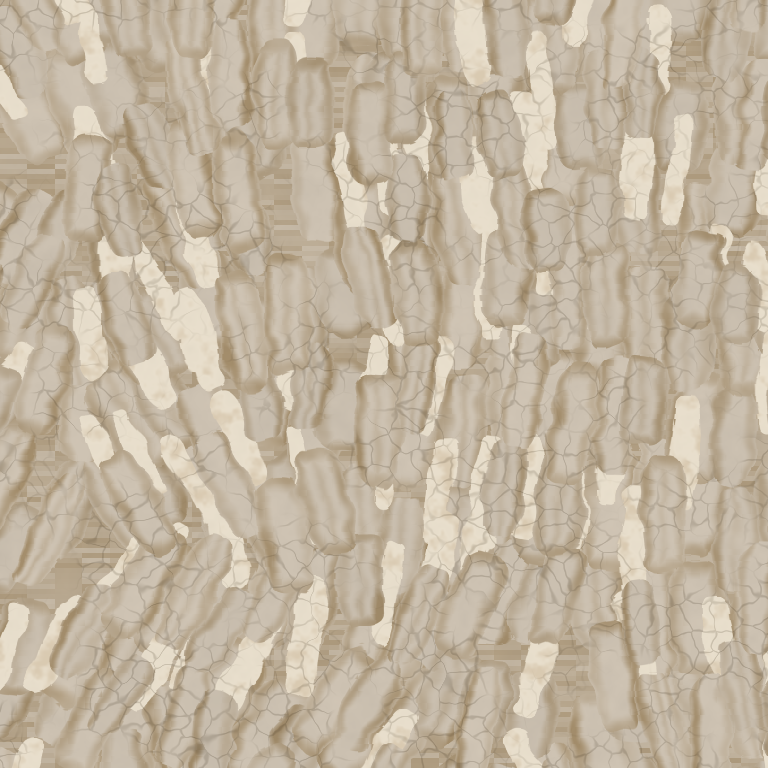
This texture is drawn by a WebGL 2 fragment shader. Its source:

```glsl
#version 300 es
precision highp float;
// Overlapping elongated stone grains with brown soft-shaded flanks, pale cream
// slivers between them and a net of fine veins. Three passes of jittered cells
// are painted over each other; the grains lean more towards the lower left.

#define CELL vec2(0.062, 0.130)
#define MAX_LEAN 0.52
#define SLIVER_SHARE 0.56
#define TOP_SHARE 0.55
#define RAGGED 0.007
#define SHADE 1.05
#define VEIN_SCALE 36.0
#define VEIN_DEPTH 0.75
#define BODY vec3(0.795, 0.752, 0.690)
#define BROWN vec3(0.630, 0.545, 0.415)
#define CREAM vec3(0.910, 0.872, 0.800)
#define TAN vec3(0.840, 0.780, 0.685)

uniform vec2 u_resolution;
out vec4 fragColor;

float hash(vec2 p) {
    vec3 q = fract(p.xyx * vec3(0.1031, 0.1030, 0.0973));
    q += dot(q, q.yzx + 33.33);
    return fract((q.x + q.y) * q.z);
}

vec2 hash2(vec2 p) {
    return vec2(hash(p), hash(p + 57.3));
}

float noise(vec2 p) {
    vec2 i = floor(p), f = fract(p);
    f = f * f * (3.0 - 2.0 * f);
    return mix(mix(hash(i), hash(i + vec2(1, 0)), f.x),
               mix(hash(i + vec2(0, 1)), hash(i + vec2(1, 1)), f.x), f.y);
}

float fbm(vec2 p) {
    return 0.55 * noise(p) + 0.30 * noise(p * 2.1 + 7.0) + 0.15 * noise(p * 4.3 + 19.0);
}

// Thin cracks along the borders of irregular cells
float veins(vec2 p) {
    p += 0.9 * vec2(fbm(p * 0.9), fbm(p * 0.9 + 31.0));
    vec2 cell = floor(p);
    float nearest = 9.0, second = 9.0;
    for (int j = -1; j <= 1; j++)
    for (int i = -1; i <= 1; i++) {
        vec2 c = cell + vec2(i, j);
        float d = length(c + hash2(c + 200.0) - p);
        second = min(second, max(nearest, d));
        nearest = min(nearest, d);
    }
    return 1.0 - smoothstep(0.01, 0.13, second - nearest);
}

// Tilt of the grains around a place: strong at lower left, upright at right
float leanAt(vec2 c) {
    float amount = 1.0 - smoothstep(0.42, 0.88, dot(c, vec2(0.8, 0.6)));
    float side = clamp((noise(c * vec2(4.5, 5.5) + 3.0) - 0.5) * 7.0, -1.0, 1.0);
    return mix(0.07, MAX_LEAN, amount) * side;
}

// Paints one pass of grains over a colour: 0 broad, 1 cream slivers, 2 narrow
vec3 paintPass(vec3 col, vec2 p, int pass, float cloud, float mottle) {
    float soft = 0.8 / u_resolution.y;
    float share = pass == 0 ? 1.0 : (pass == 1 ? SLIVER_SHARE : TOP_SHARE);
    vec2 offset = float(pass) * vec2(0.37, 0.43);
    vec2 base = floor(p / CELL + offset);
    for (int j = -1; j <= 1; j++)
    for (int i = -2; i <= 2; i++) {
        vec2 id = base + vec2(i, j);
        vec2 seed = id + 41.0 + 83.0 * float(pass);
        if (hash(seed + 5.0) > share) continue;
        vec2 r = hash2(seed), s = hash2(seed + 11.0);
        vec2 centre = (id + 0.5 - offset + (r - 0.5) * 0.65) * CELL;
        float a = leanAt(centre) + (s.x - 0.5) * 0.2;
        vec2 q = mat2(cos(a), -sin(a), sin(a), cos(a)) * (p - centre);

        // Rounded box, narrowing towards its ends
        float width = pass == 1 ? mix(0.013, 0.021, s.y) : mix(0.024, 0.033, s.y);
        if (pass == 0) width *= 1.25;
        float len = mix(0.055, 0.080, r.x);
        float along = abs(q.y) / len;
        q.x /= 1.0 - 0.28 * min(along * along, 1.0);
        float corner = width * 0.6;
        vec2 b = abs(q) - vec2(width, len) + corner;
        float d = length(max(b, 0.0)) + min(max(b.x, b.y), 0.0) - corner;
        float cover = 1.0 - smoothstep(-soft, soft, d);

        vec3 tone = mix(CREAM, TAN, smoothstep(0.48, 0.85, mottle));
        if (pass != 1) {
            float across = q.x / width;
            float u = abs(across);
            float flank = smoothstep(0.35, 0.80, u) * (1.0 - 0.5 * smoothstep(0.82, 1.0, u));
            flank *= across > 0.0 ? mix(0.3, 1.0, r.y) : mix(1.0, 0.3, r.y);
            float ridge = 0.3 * step(0.55, s.x) * exp(-30.0 * across * across);
            float cap = 0.7 * step(0.6, s.y) * smoothstep(0.68, 0.95, along);
            float shade = max(max(flank, ridge), cap) * (0.25 + 1.15 * cloud);
            tone = mix(BODY, BROWN, clamp(shade * SHADE, 0.0, 1.0));
            tone *= 0.985 + 0.03 * r.x;
        }
        col = mix(col, tone, cover);
    }
    return col;
}

void main() {
    vec2 p = gl_FragCoord.xy / u_resolution.y;
    float cloud = fbm(p * 24.0);
    float mottle = fbm(p * 48.0 + 70.0);

    // Ragged outlines: wavy bends plus small chipped steps
    vec2 bend = vec2(noise(p * 42.0), noise(p * 42.0 + 90.0)) - 0.5;
    vec2 chip = hash2(floor(p * vec2(90.0, 130.0))) - 0.5;
    vec2 warped = p + RAGGED * (1.6 * bend + 0.35 * chip);

    // Streaked ground seen in the gaps
    float streak = hash(floor(p * vec2(28.0, 150.0)));
    vec3 col = mix(BROWN, BODY, 0.25 + 0.6 * streak);
    for (int pass = 0; pass < 3; pass++)
        col = paintPass(col, warped, pass, cloud, mottle);

    // Veins fade in and out across the stone
    float vein = veins(p * VEIN_SCALE) * smoothstep(0.32, 0.68, fbm(p * 15.0 + 40.0));
    col *= 1.0 - VEIN_DEPTH * vein * vec3(0.17, 0.18, 0.20);
    col *= 0.98 + 0.04 * mottle;
    fragColor = vec4(col, 1.0);
}
```
